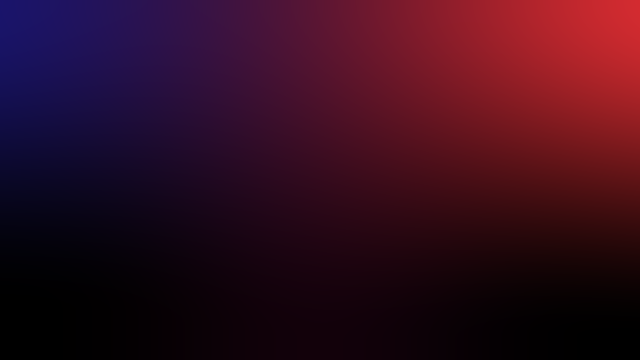
Give the GLSL for this background, as a Shadertoy shader.

```glsl
// Smooth blue-to-red glow along the top, fading into black below.
#define BLUE_GLOW vec3(0.10, 0.08, 0.42)
#define BLEND_PULL vec3(0.255, 0.045, 0.095)
#define RED_GLOW vec3(0.83, 0.17, 0.19)
#define FLOOR_TINT vec3(0.070, 0.004, 0.040)
#define LEFT_DARK_HEIGHT 0.15
#define RIGHT_DARK_HEIGHT 0.06
#define SIDE_EASE 0.5

const float PI = 3.14159;

// Quadratic curve through the two glow colours, bent by the pull colour.
vec3 topColor(float x) {
    float s = mix(x, smoothstep(0.0, 1.0, x), SIDE_EASE);
    return mix(mix(BLUE_GLOW, BLEND_PULL, s), mix(BLEND_PULL, RED_GLOW, s), s);
}

void mainImage(out vec4 fragColor, in vec2 fragCoord) {
    vec2 uv = fragCoord / iResolution.xy;

    // Strongest in the middle, zero at both sides.
    float centre = pow(max(sin(PI * uv.x), 0.0), 3.0);

    // Vertical fade, with a taller dark zone on the left.
    float darkHeight = mix(LEFT_DARK_HEIGHT, RIGHT_DARK_HEIGHT, uv.x);
    darkHeight -= 0.05 * centre;
    float light = smoothstep(darkHeight, 1.0, uv.y);

    // Faint plum glow along the bottom centre.
    vec3 floorColor = FLOOR_TINT * centre;

    fragColor = vec4(mix(floorColor, topColor(uv.x), light), 1.0);
}
```
